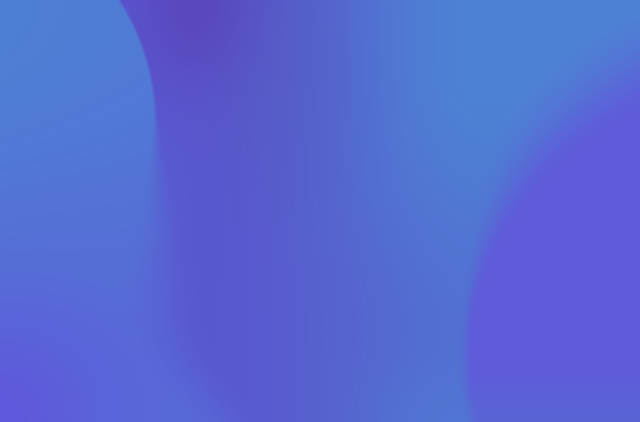
A Shadertoy shader for this background:

```glsl
const float ASPECT = 1.515;
const vec3 VIOLET = vec3(0.350, 0.338, 0.808);
const vec3 INDIGO = vec3(0.370, 0.346, 0.856);
const vec3 AZURE = vec3(0.302, 0.508, 0.828);
const vec3 PLUM = vec3(0.348, 0.272, 0.740);
const vec3 SLATE = vec3(0.328, 0.365, 0.762);
const vec3 IRIS = vec3(0.373, 0.355, 0.853);
const vec3 PERIWINKLE = vec3(0.350, 0.395, 0.835);

// Soft elliptical falloff, 1 at the centre
float glow(vec2 p, vec2 center, vec2 radius) {
    vec2 q = (p - center) / radius;
    return exp(-dot(q, q));
}

// Coverage from a signed distance, blurred by separate inner and outer widths
float softFill(float dist, float inner, float outer) {
    return 1.0 - smoothstep(-inner, outer, dist);
}

// Violet valley rising into azure on the right
vec3 backdrop(vec2 p) {
    float upper = smoothstep(0.51, 1.13, p.x);
    float lower = 0.62 * smoothstep(0.42, 1.2, p.x);
    float blueness = mix(lower, upper, smoothstep(0.2, 0.85, p.y));
    blueness += 0.14 * glow(p, vec2(1.02, 0.0), vec2(0.18, 0.12));
    vec3 color = mix(VIOLET, AZURE, blueness);
    color = mix(color, SLATE, 0.5 * glow(p, vec2(0.67, 0.85), vec2(0.17, 0.30)));
    return mix(color, PLUM, 0.9 * glow(p, vec2(0.46, 1.0), vec2(0.14, 0.20)));
}

// Azure at the top fading to indigo in the lower corner
vec3 leftColor(vec2 p) {
    float blueness = mix(0.44, 0.95, smoothstep(0.05, 1.0, p.y)) - 0.35 * p.x * p.y;
    blueness -= 0.44 * glow(p, vec2(0.0), vec2(0.25, 0.28));
    return mix(INDIGO, AZURE, blueness);
}

// Round shoulder above, blurred flare and faint halo below
float leftMask(vec2 p) {
    vec2 q = p - vec2(-0.179, 0.705);
    float flare = 1.0 - smoothstep(-0.05, 0.35, p.y);
    float dist = length(vec2(q.x, max(q.y, 0.0))) - 0.547 - 0.15 * flare * flare;
    float blur = mix(0.12, 0.005, smoothstep(0.25, 0.78, p.y));
    float halo = 0.3 * softFill(dist, 0.08, 0.13) * (1.0 - smoothstep(0.45, 0.85, p.y));
    return mix(softFill(dist, 0.8 * blur, blur), 1.0, halo);
}

// Large disc whose edge dissolves upward
float rightMask(vec2 p) {
    float dist = length(p - vec2(1.850, 0.154)) - 0.748;
    float rise = smoothstep(0.25, 0.95, p.y);
    return softFill(dist, mix(0.020, 0.11, rise), mix(0.020, 0.16, rise));
}

void mainImage(out vec4 fragColor, in vec2 fragCoord) {
    vec2 p = fragCoord / iResolution.xy * vec2(ASPECT, 1.0);
    vec3 rightColor = mix(PERIWINKLE, IRIS, smoothstep(-0.03, 0.16, p.y));

    vec3 color = backdrop(p);
    color = mix(color, leftColor(p), leftMask(p));
    color = mix(color, rightColor, rightMask(p));
    fragColor = vec4(color, 1.0);
}
```
